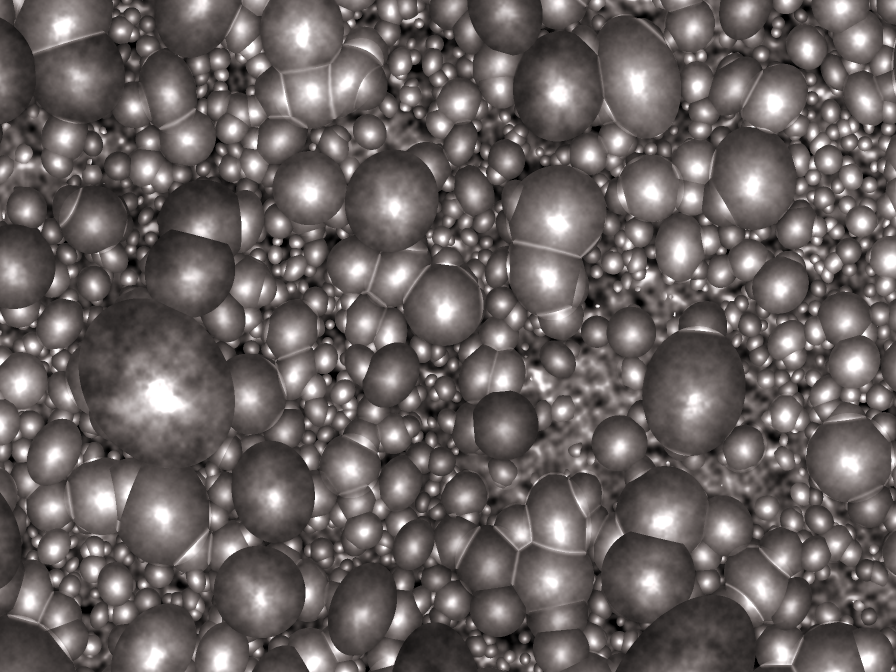
Write a Shadertoy shader that draws this texture.

```glsl
const int LAYERS = 5;
const float LARGEST_CELL = 0.255;
const float LAYER_SHRINK = 0.57;
const vec2 RADIUS_RANGE = vec2(0.32, 0.55);   // in cells
const float JITTER = 0.7;
const float LIFT = 0.9;                       // how far some bubbles ride over others
const vec2 LIGHT_OFFSET = vec2(0.02, -0.14);
const float RIM_TONE = 0.205;
const float SEAM_WIDTH = 0.0026;
const float SHADOW_REACH = 0.010;
const float SHADOW_DEPTH = 0.42;
const vec2 GROUND_SLOPE = vec2(0.004, 0.012);
const vec3 DARK_TINT = vec3(1.04, 0.95, 0.93);
const vec3 LIGHT_TINT = vec3(1.01, 0.98, 0.98);

struct Bubble {
    float power;    // squared height above the base plane
    float radius;
    vec2 center;
    vec2 local;     // position inside the unit disc
    vec4 traits;    // presence, gloss, lift, size
};

vec4 hash4(vec2 p) {
    vec4 q = fract(p.xyxy * vec4(0.1031, 0.1030, 0.0973, 0.1099));
    q += dot(q, q.wzxy + 33.33);
    return fract((q.xxyz + q.yzzw) * q.zywx);
}

float noise(vec2 p) {
    vec2 i = floor(p), f = fract(p);
    f = f * f * (3.0 - 2.0 * f);
    float low = mix(hash4(i).x, hash4(i + vec2(1, 0)).x, f.x);
    float high = mix(hash4(i + vec2(0, 1)).x, hash4(i + vec2(1, 1)).x, f.x);
    return mix(low, high, f.y);
}

float fbm(vec2 p) {
    return 0.5 * noise(p) + 0.3 * noise(p * 2.1 + 7.3) + 0.2 * noise(p * 4.3 + 3.1);
}

float rubbleMask(vec2 p) {
    return smoothstep(0.58, 0.82, noise(p * 4.5 + 2.0));
}

// One bubble of a jittered grid, slightly stretched, mostly upright
Bubble makeBubble(vec2 p, vec2 id, float cell, float layer) {
    vec4 a = hash4(id + 51.7 * layer + 11.0);
    vec4 b = hash4(id + 37.3 * layer + 213.0);
    vec2 center = (id + 0.5 + JITTER * (a.xy - 0.5)) * cell;
    float radius = cell * mix(RADIUS_RANGE.x, RADIUS_RANGE.y, a.z);
    float angle = (b.x - 0.5) * 1.5;
    float stretch = 1.0 + 0.25 * b.y * b.y + (layer < 0.5 ? 0.12 : 0.0);
    vec2 axis = vec2(cos(angle), sin(angle));
    vec2 side = vec2(-axis.y, axis.x);
    vec2 d = (p - center) / radius;
    vec2 local = dot(d, axis) * stretch * axis + dot(d, side) / stretch * side;
    float power = radius * radius * (1.0 - dot(local, local));
    return Bubble(power, radius, center, local, vec4(a.w, b.zw, a.z));
}

// Metallic tone: dark rim, soft body, sharp highlight
float bubbleTone(Bubble s, vec2 p) {
    float big = smoothstep(0.03, 0.09, s.radius);
    vec2 wobble = vec2(fbm(p * 50.0), fbm(p * 50.0 + 19.0)) - 0.5;
    vec2 q = s.local - LIGHT_OFFSET + wobble * 0.26;
    float facing = clamp(1.0 - dot(q, q), 0.0, 1.0);
    float body = RIM_TONE + 0.22 * facing + 0.23 * pow(facing, 4.0);
    body *= mix(0.86, 1.16, s.traits.y) * mix(1.06, 0.92, big);
    float dirt = big * smoothstep(0.4, 0.75, s.traits.z);
    body *= mix(1.0, 0.35 + 1.05 * fbm(p * 28.0), dirt);
    float spread = mix(0.06, 0.03, big);
    float gloss = mix(0.3, 0.65, s.traits.y) * mix(0.8, 1.1, big);
    return body + gloss * exp((facing - 1.0) / spread);
}

// Crumpled pale ground, lit along its slope
float groundTone(vec2 p, float rubble) {
    float slope = fbm(p * 26.0) - fbm((p + GROUND_SLOPE) * 26.0);
    float glitter = smoothstep(0.1, 0.32, slope);
    return mix(0.24, 0.43, rubble) + 1.1 * slope + 0.35 * glitter;
}

vec3 surface(vec2 p) {
    float rubble = rubbleMask(p);
    float groundPower = 0.00003 + 0.0005 * rubble * fbm(p * 40.0);
    Bubble top = Bubble(groundPower, 0.0, vec2(9), vec2(0), vec4(0));
    Bubble next = top;
    float shadows[LAYERS];
    float cell = LARGEST_CELL;

    // Stack bubbles from large to small, keeping the two highest
    for (int layer = 0; layer < LAYERS; layer++) {
        vec2 home = floor(p / cell);
        shadows[layer] = 0.0;
        for (int k = 0; k < 9; k++) {
            vec2 id = home + vec2(k % 3 - 1, k / 3 - 1);
            Bubble s = makeBubble(p, id, cell, float(layer));
            float crowd = noise(s.center * 4.0 + 31.0);
            float chance = layer == 0 ? 0.4 : layer == 1 ? 0.35 + 0.9 * crowd : 0.9;
            chance *= 1.0 - (layer < 2 ? 0.8 : 0.3) * rubbleMask(s.center);
            if (s.traits.x > chance) continue;
            if (s.power > 0.0) {
                s.power += LIFT * s.radius * s.radius * pow(s.traits.z, 4.0);
                if (s.power > top.power) { next = top; top = s; }
                else if (s.power > next.power) next = s;
            } else {
                float gap = (length(s.local) - 1.0) * s.radius;
                float weight = clamp(s.radius / 0.05, 0.2, 1.0);
                shadows[layer] = max(shadows[layer], weight * exp(-gap / SHADOW_REACH));
            }
        }
        cell *= LAYER_SHRINK;
    }

    // Only bubbles that stand above this point darken it
    float shadow = 0.0;
    cell = LARGEST_CELL;
    for (int layer = 0; layer < LAYERS; layer++) {
        float above = clamp(1.0 - top.power / (0.09 * cell * cell), 0.0, 1.0);
        shadow = max(shadow, shadows[layer] * above);
        cell *= LAYER_SHRINK;
    }

    float tone = top.radius > 0.0 ? bubbleTone(top, p) : groundTone(p, rubble);
    tone *= 1.0 - SHADOW_DEPTH * shadow * (1.0 - smoothstep(0.02, 0.08, top.radius));
    tone *= 0.85 + 0.42 * noise(p * 3.5 + 61.0);

    // Pale seams where two sizeable bubbles press together
    float edge = (top.power - next.power) / (2.0 * distance(top.center, next.center) + 0.001);
    float sizeable = smoothstep(0.022, 0.045, min(top.radius, next.radius));
    sizeable *= 1.0 - smoothstep(0.6, 0.8, max(top.traits.z, next.traits.z));
    tone += 0.28 * sizeable * exp(-pow(edge / SEAM_WIDTH, 2.0));

    tone += 0.07 * (fbm(p * 110.0) - 0.5);
    return clamp(tone * mix(DARK_TINT, LIGHT_TINT, smoothstep(0.2, 0.9, tone)), 0.0, 1.0);
}

void mainImage(out vec4 fragColor, in vec2 fragCoord) {
    vec3 color = vec3(0);
    for (int k = 0; k < 4; k++) {
        vec2 offset = vec2(k % 2, k / 2) * 0.5 - 0.25;
        color += surface((fragCoord + offset) / iResolution.y + 3.0);
    }
    fragColor = vec4(color / 4.0, 1.0);
}
```
